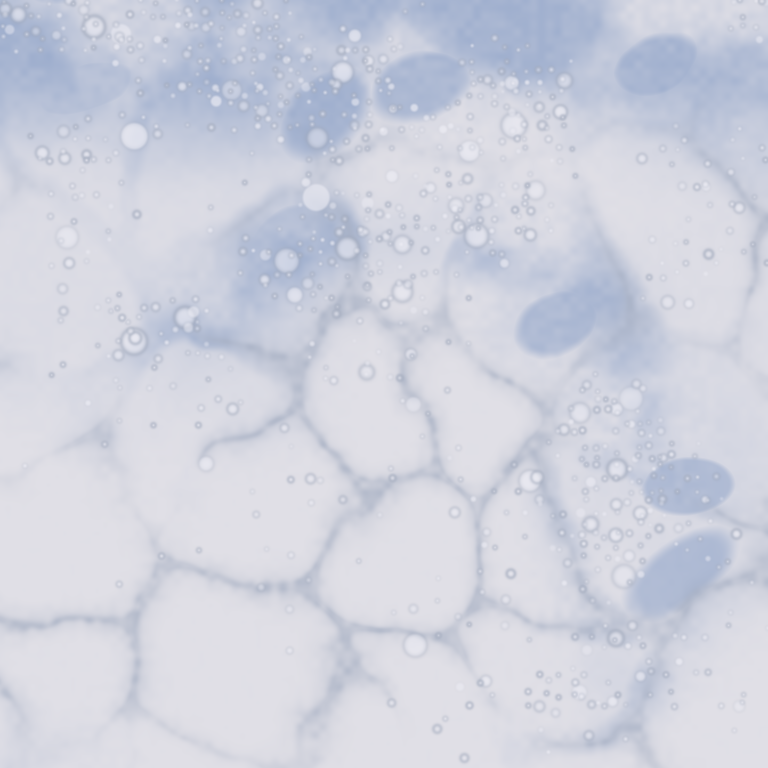
Reproduce this texture procedurally as a WebGL 1 fragment shader.

```glsl
precision highp float;
// Pale stained tissue: blue haze and nuclei, thin-walled vacuoles, bright oil droplets.

uniform vec2 u_resolution;

#define PALE vec3(0.880, 0.876, 0.902)
#define BLUE vec3(0.575, 0.650, 0.790)
#define WALL_GRAY vec3(0.655, 0.690, 0.765)
#define GLINT vec3(0.925, 0.925, 0.955)
#define ARC_CENTER vec2(0.50, 0.35)
#define ARC_RADIUS 0.34
#define CELL_SCALE 5.2
#define NUCLEUS_SCALE 6.2
#define HAZE 0.62
#define WALL_STRENGTH 0.50
#define DROPLET_CHANCE 0.62

vec2 hash2(vec2 p) {
  vec3 q = fract(p.xyx * vec3(0.1031, 0.1030, 0.0973));
  q += dot(q, q.yzx + 33.33);
  return fract((q.xx + q.yz) * q.zy);
}

float noise(vec2 p) {
  vec2 i = floor(p), f = fract(p);
  f = f * f * (3.0 - 2.0 * f);
  float low = mix(hash2(i).x, hash2(i + vec2(1.0, 0.0)).x, f.x);
  float high = mix(hash2(i + vec2(0.0, 1.0)).x, hash2(i + 1.0).x, f.x);
  return mix(low, high, f.y);
}

float fbm(vec2 p) {
  float sum = 0.0, amp = 0.5;
  for (int i = 0; i < 4; i++) {
    sum += amp * noise(p);
    p = mat2(1.6, 1.2, -1.2, 1.6) * p + 7.3;
    amp *= 0.5;
  }
  return sum / 0.9375;
}

float topBand(vec2 p) { return smoothstep(0.70, 0.93, p.y); }

// Where the stain gathers: the upper band and an arc around the vacuoles.
float stainZone(vec2 p) {
  vec2 q = p - ARC_CENTER;
  float r = length(q) + 1e-4;
  float side = smoothstep(-0.65, 0.1, dot(q / r, vec2(0.707)));
  float offset = (r - ARC_RADIUS) / 0.075;
  return max(topBand(p), side * exp(-offset * offset));
}

// Rounded Voronoi cells: x = distance to the wall, y = cell random.
vec2 vacuoleCell(vec2 p) {
  vec2 base = floor(p), f = fract(p), nearCell = vec2(0.0), nearest = vec2(9.0);
  for (int j = -1; j <= 1; j++) for (int i = -1; i <= 1; i++) {
    vec2 g = vec2(float(i), float(j));
    vec2 r = g + 0.1 + 0.8 * hash2(base + g + 41.0) - f;
    if (dot(r, r) < dot(nearest, nearest)) { nearest = r; nearCell = g; }
  }
  float sum = 1e-6;
  for (int j = -2; j <= 2; j++) for (int i = -2; i <= 2; i++) {
    vec2 g = nearCell + vec2(float(i), float(j));
    vec2 r = g + 0.1 + 0.8 * hash2(base + g + 41.0) - f;
    vec2 d = r - nearest;
    if (dot(d, d) > 1e-4) sum += exp(-20.0 * dot(0.5 * (r + nearest), normalize(d)));
  }
  return vec2(max(-log(sum) / 20.0, 0.0), hash2(base + nearCell + 83.0).x);
}

// Tilted soft ellipses, kept only inside the stained zone.
float nuclei(vec2 p) {
  vec2 base = floor(p * NUCLEUS_SCALE);
  float cover = 0.0;
  for (int j = -1; j <= 1; j++) for (int i = -1; i <= 1; i++) {
    vec2 id = base + vec2(float(i), float(j));
    vec2 center = id + 0.25 + 0.5 * hash2(id + 11.0);
    vec2 shape = hash2(id + 29.0), kind = hash2(id + 57.0);
    vec2 d = p * NUCLEUS_SCALE - center;
    float angle = 0.45 + 0.9 * (shape.x - 0.5);
    d = mat2(cos(angle), -sin(angle), sin(angle), cos(angle)) * d;
    d /= vec2(0.34 + 0.13 * shape.y, 0.18 + 0.12 * kind.x);
    float soft = mix(0.09, 0.35, shape.x);
    float present = step(kind.y, 0.72 * stainZone(center / NUCLEUS_SCALE));
    float body = 1.0 - smoothstep(1.0 - soft, 1.0 + soft, length(d));
    cover = max(cover, present * body * mix(0.55, 1.0, kind.x));
  }
  return cover;
}

// Scattered droplets: x = bright core, y = dark rim.
vec2 droplets(vec2 p, float scale, float chance) {
  vec2 base = floor(p * scale), mark = vec2(0.0);
  float soft = 0.0022 * scale;
  for (int j = -1; j <= 1; j++) for (int i = -1; i <= 1; i++) {
    vec2 id = base + vec2(float(i), float(j));
    vec2 center = id + 0.2 + 0.6 * hash2(id + scale);
    vec2 kind = hash2(id + scale + 71.0), tone = hash2(id + scale + 97.0);
    vec2 c = center / scale;
    float foam = smoothstep(0.25, 0.9, 0.7 * c.x + 0.9 * c.y);
    foam *= (0.35 + 0.65 * stainZone(c)) * smoothstep(0.2, 0.6, noise(c * 9.0));
    float present = step(kind.x, chance * foam);
    float radius = mix(0.12, 0.25, kind.y * kind.y);
    float d = length(p * scale - center) - radius;
    float ring = d / (soft + 0.02);
    mark = max(mark, present * vec2((1.0 - smoothstep(-soft, soft, d)) * mix(0.5, 1.0, tone.x),
                                    exp(-ring * ring) * tone.y));
  }
  return mark;
}

void main() {
  vec2 p = gl_FragCoord.xy / min(u_resolution.x, u_resolution.y);
  vec2 warp = vec2(fbm(p * 4.0), fbm(p * 4.0 + 17.0)) - 0.5;
  float zone = stainZone(p + 0.16 * warp);
  float fog = fbm(p * 6.0 + 31.0);
  float grain = noise(p * 95.0) - 0.5;

  // Haze, cleared inside the vacuoles
  vec2 cell = vacuoleCell(p * CELL_SCALE + 0.9 * warp);
  float open = 1.0 - topBand(p);
  float vacuole = smoothstep(0.03, 0.13, cell.x) * step(0.3, cell.y) * open;
  float stain = HAZE * zone * (0.22 + smoothstep(0.32, 0.68, fog)) * (1.0 - 0.75 * vacuole);
  stain += 0.13 * smoothstep(0.40, 0.66, fbm(p * 3.0 + 5.0)) * (1.0 - 0.5 * vacuole);
  stain = max(stain, nuclei(p + 0.03 * warp) * (0.82 + 0.25 * (fog - 0.5)));
  stain += grain * (0.035 + 0.12 * zone * (1.0 - vacuole));
  vec3 color = mix(PALE, BLUE, clamp(stain, 0.0, 1.15));

  // Thin granular walls with a faint halo
  float thin = cell.x / 0.032, wide = cell.x / 0.10;
  float wall = 0.7 * exp(-thin * thin) + 0.45 * exp(-wide * wide);
  wall *= open * smoothstep(0.28, 0.62, fbm(p * 5.0 + 63.0)) * (1.0 + 0.7 * grain);
  color = mix(color, WALL_GRAY, clamp(WALL_STRENGTH * wall, 0.0, 1.0));

  // Droplets from large to fine
  float scale = 14.0;
  for (int i = 0; i < 3; i++) {
    vec2 drop = droplets(p, scale, DROPLET_CHANCE);
    color = mix(color, WALL_GRAY * 0.96, 0.6 * drop.y);
    color = mix(color, GLINT, 0.75 * drop.x * (1.0 - 0.6 * drop.y));
    scale *= 2.2;
  }
  gl_FragColor = vec4(color, 1.0);
}
```
